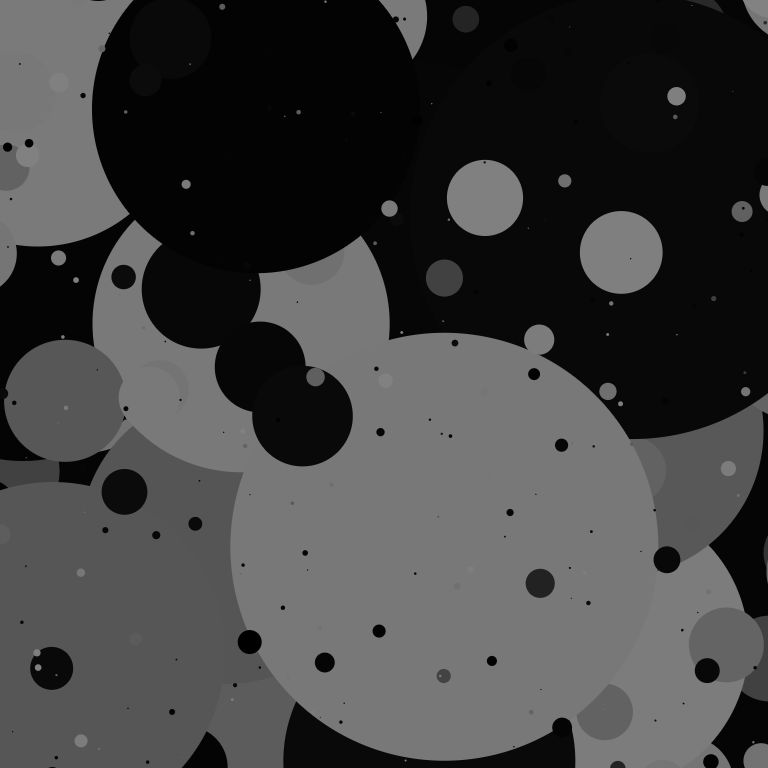
Give the GLSL for this background, as a WebGL 2 fragment shader.

```glsl
#version 300 es
precision highp float;
precision highp int;
// Flat grey discs of very mixed sizes piled on a near-black ground.
// Large discs follow a low-discrepancy sequence; smaller discs, dots and
// specks sit one per cell in turned grids, painted back to front.

uniform vec2 u_resolution;
out vec4 fragColor;

const float GROUND_TONE = 0.02;
const vec2 SPREAD_START = vec2(0.52, 0.45);
const vec2 SPREAD_STEP = vec2(0.75488, 0.56984);

// Four random values in 0..1 from a grid cell and a seed (PCG mixing).
vec4 hash4(vec2 cell, int seed) {
  uvec4 v = uvec4(ivec4(ivec2(cell) + 1000, seed, 7)) * 1664525u + 1013904223u;
  v.x += v.y * v.w;
  v.y += v.z * v.x;
  v.z += v.x * v.y;
  v.w += v.y * v.z;
  v ^= v >> 16u;
  v.x += v.y * v.w;
  v.y += v.z * v.x;
  v.z += v.x * v.y;
  v.w += v.y * v.z;
  return vec4(v >> 8u) / 16777216.0;
}

// Near-black, light or middle grey, rarely a deep grey.
float pickTone(float h, float darkShare) {
  float vary = fract(h * 37.0);
  if (h < darkShare) return mix(0.0, 0.045, vary);
  float rest = (h - darkShare) / (1.0 - darkShare);
  if (rest < 0.62) return mix(0.43, 0.51, vary);
  if (rest < 0.88) return mix(0.34, 0.40, vary);
  return mix(0.10, 0.27, vary);
}

// Every third large disc is light; the others alternate dark and middle grey.
float largeTone(int i) {
  float vary = fract(float(i) * 0.618);
  if (i % 3 == 0) return mix(0.455, 0.49, vary);
  bool swapped = i % 9 == 4 || i % 9 == 5;
  bool dark = (i % 3 == 2) != swapped;
  return dark ? mix(0.012, 0.035, vary) : mix(0.33, 0.38, vary);
}

// Paints one disc with an edge one pixel wide.
float paintDisc(float tone, vec2 offset, float radius, float discTone, float pixel) {
  float inside = radius - length(offset);
  return mix(tone, discTone, clamp(inside / pixel + 0.5, 0.0, 1.0));
}

// Paints a range of large discs; radius swells toward the front of the pile.
float paintLarge(float tone, vec2 p, int first, int last, float pixel) {
  for (int i = first; i <= last; i++) {
    float rank = float(i);
    vec2 center = fract(SPREAD_START + rank * SPREAD_STEP);
    float swell = rank - 11.4;
    float radius = 0.19 + 0.11 * exp(-0.6 * swell * swell);
    tone = paintDisc(tone, p - center, radius, largeTone(i), pixel);
  }
  return tone;
}

// Scatters one disc per cell; radii are in cells, and a higher power
// makes large ones rarer. The grid is turned by its seed.
float scatterDiscs(float tone, vec2 p, float cells, int seed, vec2 radiusRange,
                   float power, float darkShare, float density, float pixel) {
  vec2 axis = normalize(vec2(float(seed), 20.0));
  vec2 q = mat2(axis, -axis.y, axis.x) * p * cells + 0.37 * float(seed);
  vec2 cell = floor(q);
  vec4 h = hash4(cell, seed);
  if (fract(h.w * 91.0) > density) return tone;
  float radius = mix(radiusRange.x, radiusRange.y, pow(h.z, power));
  vec2 center = mix(vec2(radius), vec2(1.0 - radius), h.xy);
  return paintDisc(tone, q - cell - center, radius, pickTone(h.w, darkShare),
                   pixel * cells);
}

void main() {
  float side = min(u_resolution.x, u_resolution.y);
  vec2 p = gl_FragCoord.xy / side;
  float pixel = 1.0 / side;

  // Back of the pile
  float tone = GROUND_TONE;
  tone = scatterDiscs(tone, p, 4.0, 11, vec2(0.15, 0.46), 1.0, 0.3, 0.9, pixel);
  tone = scatterDiscs(tone, p, 6.0, 47, vec2(0.10, 0.46), 1.2, 0.3, 0.7, pixel);
  tone = paintLarge(tone, p, 1, 9, pixel);

  // Middle sizes, then the dominant front discs
  tone = scatterDiscs(tone, p, 4.5, 23, vec2(0.08, 0.42), 1.4, 0.38, 0.7, pixel);
  tone = scatterDiscs(tone, p, 7.0, 8, vec2(0.06, 0.42), 1.6, 0.42, 0.6, pixel);
  tone = paintLarge(tone, p, 10, 13, pixel);

  // Loose discs, dots and fine specks on top
  tone = scatterDiscs(tone, p, 5.0, 37, vec2(0.09, 0.33), 1.5, 0.42, 0.45, pixel);
  tone = scatterDiscs(tone, p, 7.0, 17, vec2(0.02, 0.16), 3.0, 0.62, 0.9, pixel);
  tone = scatterDiscs(tone, p, 9.0, 53, vec2(0.02, 0.12), 3.5, 0.62, 0.9, pixel);
  tone = scatterDiscs(tone, p, 11.0, 29, vec2(0.008, 0.022), 2.0, 0.6, 0.9, pixel);

  fragColor = vec4(vec3(tone), 1.0);
}
```
